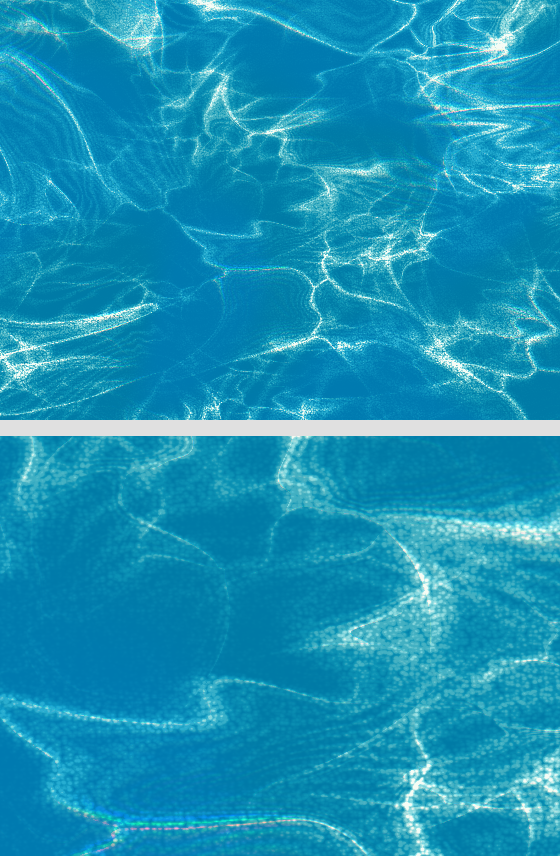
Top: the whole. Bottom: its middle third, enlarged.
This texture is drawn by a WebGL 1 fragment shader. Its source:

```glsl
precision highp float;
// Sunlit pool water: caustic sheets made from warped cellular noise.
// Each cell edge is a bright filament with a soft veil on one side;
// red, green and blue are sampled slightly apart for prismatic fringes.
uniform vec2 u_resolution;

const vec3 DEEP  = vec3(0.00, 0.480, 0.65);
const vec3 TEAL  = vec3(0.05, 0.58, 0.71);
const vec3 SKY   = vec3(0.15, 0.68, 0.82);
const vec3 HAZE  = vec3(0.26, 0.69, 0.76);
const vec3 FOAM  = vec3(0.54, 0.85, 0.87);
const vec3 GLINT = vec3(0.96, 0.99, 0.96);

vec2 hash2(vec2 p) {
  vec2 k = vec2(dot(p, vec2(127.1, 311.7)), dot(p, vec2(269.5, 183.3)));
  return fract(sin(k) * 43758.5453);
}

// Layered sines in turning directions, roughly -1 to 1.
float swell(vec2 p, float seed) {
  float sum = 0.0;
  for (int i = 0; i < 4; i++) {
    float a = seed + float(i) * 2.4;
    vec2 dir = vec2(cos(a), sin(a));
    float bend = 0.9 * sin(dot(p, dir.yx) * 0.8 + a);
    sum += sin(dot(p, dir) * (1.0 + 0.37 * float(i)) + bend + a * 3.7);
  }
  return sum * 0.35;
}

// Bends space at ever finer scales, as a rippled surface refracts light.
vec2 refractWarp(vec2 p, float seed) {
  float amp = 0.38;
  float freq = 1.5;
  for (int i = 0; i < 5; i++) {
    float a = seed + float(i) * 1.9;
    mat2 turn = mat2(cos(a), sin(a), -sin(a), cos(a));
    p += amp * sin(freq * (turn * p).yx + vec2(a * 2.3, a * 4.1));
    amp *= 0.52;
    freq *= 1.85;
  }
  return p;
}

// Cellular noise: x = nearest distance, y = gap to the second, z = cell value.
vec3 cells(vec2 p) {
  vec2 base = floor(p);
  float near = 8.0;
  float next = 8.0;
  float value = 0.0;
  for (int y = -1; y <= 1; y++) {
    for (int x = -1; x <= 1; x++) {
      vec2 id = base + vec2(float(x), float(y));
      vec2 h = hash2(id);
      float d = length(id + 0.1 + 0.8 * h - p);
      if (d < near) {
        next = near;
        near = d;
        value = fract(h.x * 7.3 + h.y * 3.1);
      } else {
        next = min(next, d);
      }
    }
  }
  return vec3(near, next - near, value);
}

// One caustic sheet: sharp filament, one-sided veil and fine ripple lines.
float sheet(vec2 p, float seed, float sharpness) {
  vec3 c = cells(refractWarp(p, seed) + seed * 5.0);
  float power = smoothstep(-0.6, 0.7, swell(p * 1.9, seed + 1.0));
  float ripple = sin(c.y * 58.0 + 5.0 * swell(p * 3.0, seed));
  float veil = c.z * c.z * exp(-2.4 * c.y) * (0.85 + 0.4 * ripple);
  float filament = exp(-sharpness * c.y) * (0.1 + 0.8 * power);
  return filament + veil * (0.25 + 0.6 * power);
}

// Silky contour lines of a warped swell, lit on their crests.
float silk(vec2 p, float seed) {
  float height = swell(refractWarp(p, seed), seed);
  float crest = 0.5 + 0.5 * sin(height * 42.0);
  return crest * crest;
}

float caustics(vec2 p) {
  float cluster = smoothstep(-0.4, 0.5, swell(p * vec2(7.0, 9.0), 4.2));
  float light = 0.95 * sheet(p * vec2(3.3, 5.0), 0.7, 24.0);
  light += (0.18 + 0.65 * cluster) * sheet(p * vec2(5.0, 8.0) + 3.0, 2.9, 18.0);
  light += (0.07 + 0.55 * cluster) * sheet(p * vec2(8.0, 14.0) + 8.0, 4.6, 13.0);
  return light + (0.03 + 0.17 * cluster) * silk(p * vec2(4.0, 6.0), 1.3) - 0.06;
}

// Sandy speckle from two cellular layers at different angles, centred on zero.
float sand(vec2 p) {
  float small = cells(p * vec2(225.0, 300.0)).x;
  float large = cells(vec2(p.x + 0.6 * p.y, p.y - 0.5 * p.x) * 150.0).x;
  return 0.65 * small + 0.65 * large - 0.55;
}

vec3 waterColor(vec3 light, float tint) {
  vec3 c = mix(DEEP, TEAL, smoothstep(-0.05, 0.36, light));
  c = mix(c, mix(SKY, HAZE, tint), smoothstep(0.28, 0.56, light));
  c = mix(c, FOAM, smoothstep(0.6, 0.98, light));
  return mix(c, GLINT, smoothstep(0.95, 1.5, light));
}

void main() {
  vec2 p = gl_FragCoord.xy / u_resolution.y;

  // Dispersion is strong only in scattered patches.
  float prism = smoothstep(0.1, 0.9, swell(p * 9.0, 5.3));
  vec2 spread = vec2(0.0022, 0.0036) * (0.1 + prism);
  vec3 light = vec3(caustics(p + spread), caustics(p), caustics(p - spread));

  // Speckle is strongest where light falls and lower down.
  float grain = sand(p);
  float rough = mix(1.7, 0.8, smoothstep(0.1, 0.8, p.y));
  light *= 1.0 - grain * rough;
  light -= grain * 0.2;

  float tint = smoothstep(-0.35, 0.25, swell(p * 6.0, 1.7));
  vec3 color = waterColor(light, tint);
  color.b += 0.04 * (1.0 - tint) * (1.0 - smoothstep(0.2, 0.6, light.g));
  gl_FragColor = vec4(color, 1.0);
}
```
